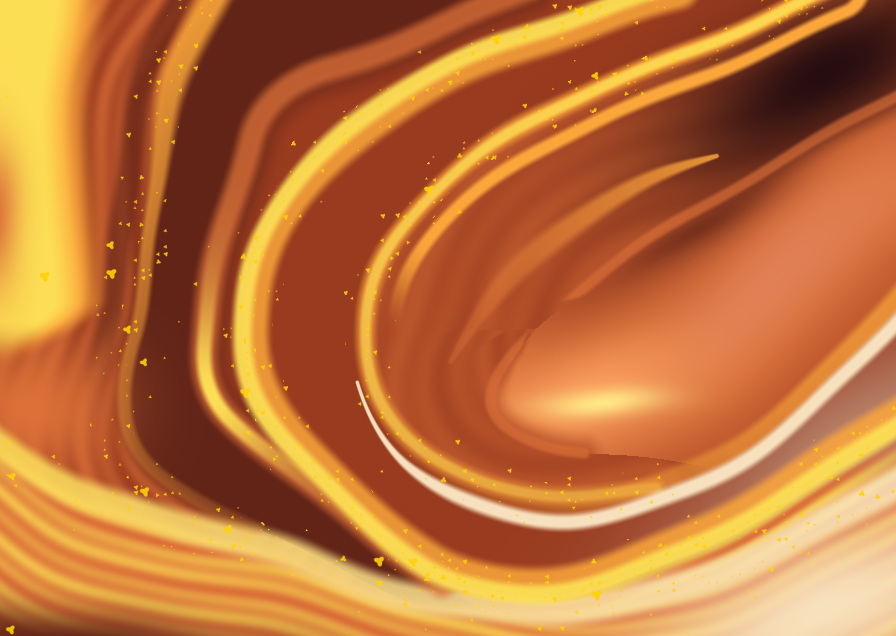
Reproduce this background procedurally as a WebGL 2 fragment shader.

```glsl
#version 300 es
precision highp float;
// Molten amber marble: nested glowing ribbons, a soft inner light and gold flecks.
uniform vec2 u_resolution;
out vec4 fragColor;

const vec3 CREAM = vec3(.97,.88,.74), YELLOW = vec3(.99,.87,.33), AMBER = vec3(.98,.65,.23),
  ORANGE = vec3(.86,.44,.22), RUST = vec3(.6,.23,.12), UMBER = vec3(.38,.14,.09),
  NIGHT = vec3(.15,.05,.06), MAUVE = vec3(.72,.52,.43), GOLD = vec3(1,.82,.03);

// Control points of the bands as x, y pairs in canvas heights
const float MAIN[18] = float[](1.06,1.02,.735,.92,.5,.77,.385,.577,.38,.384,.57,.18,.77,.045,1.1,.125,1.45,.36);
const float INNER[18] = float[](1.31,1.02,1.1,.92,.845,.825,.68,.705,.575,.56,.57,.41,.67,.275,.83,.21,1.03,.23);
const float RIM[18] = float[](.563,.4,.597,.31,.69,.225,.81,.182,.955,.182,1.1,.237,1.23,.31,1.34,.42,1.45,.54);
const float OUTER[18] = float[](.83,1.02,.625,.926,.413,.853,.37,.7,.322,.53,.316,.393,.414,.292,.55,.19,.7,.08);
const float LEFT[18] = float[](.34,1.02,.285,.91,.254,.8,.24,.65,.224,.52,.193,.41,.206,.292,.276,.228,.4,.17);
const float BASE[18] = float[](-.04,.33,.073,.243,.22,.186,.404,.15,.57,.08,.754,.04,.974,.044,1.195,.118,1.45,.265);

// Signed distance (left positive) and parameter on a quadratic arc
vec2 bezier(vec2 p, vec2 a, vec2 b, vec2 c) {
  vec2 u = 2.*(b - a), v = a - 2.*b + c, r, d;
  float t = clamp(dot(p - a, c - a)/dot(c - a, c - a), 0., 1.);
  for (int i = 0; i < 6; i++) {
    r = a + t*(u + t*v) - p;
    d = u + 2.*t*v;
    t = clamp(t - dot(r, d)/(dot(d, d) + 2.*abs(dot(r, v))), 0., 1.);
  }
  return vec2(length(r)*(d.x*r.y > d.y*r.x ? -1. : 1.), t);
}

// Chain of arcs: signed distance and position along it
vec2 curve(vec2 p, float k[18]) {
  vec2 best = vec2(9, 0), a = vec2(k[0], k[1]);
  for (int i = 2; i < 16; i += 2) {
    vec2 b = vec2(k[i], k[i + 1]), c = vec2(k[i + 2], k[i + 3]);
    if (i < 14) c = .5*(b + c);
    vec2 h = bezier(p, a, b, c);
    if (abs(h.x) < abs(best.x)) best = vec2(h.x, (float(i/2 - 1) + h.y)/7.);
    a = c;
  }
  return best;
}

// Smooth step that may run either way
float ramp(float a, float b, float x) {
  x = clamp((x - a)/(b - a), 0., 1.);
  return x*x*(3. - 2.*x);
}

float near(float d, float width) { return exp(-d*d/(width*width)); }
float hash(vec2 p) { return fract(sin(dot(p, vec2(127.1, 311.7)))*43758.5); }

void ribbon(inout vec3 col, float d, float width, vec3 tint, float strength) {
  col = mix(col, tint, strength*ramp(1., .3, abs(d)/width));
}

void glow(inout vec3 col, vec2 p, vec2 radii, float angle, vec3 tint) {
  float c = cos(angle), s = sin(angle);
  vec2 q = mat2(c, -s, s, c)*p/radii;
  col = mix(col, tint, exp(-dot(q, q)));
}

// Layered sines that follow a band
float strands(vec2 h, float freq) {
  float x = h.x*freq + 2.*sin(h.y*9.);
  return .5 + .25*(sin(x) + sin(x*2.3 + h.y*9.));
}

// One ragged fleck per cell, kept with the given chance
float flecks(vec2 p, float scale, float chance) {
  vec2 id = floor(p*scale);
  float k = hash(id + 7.), edge = scale/u_resolution.y;
  vec2 q = fract(p*scale) - .5 - .4*(vec2(k, hash(id + 3.)) - .5);
  float size = (.07 + .2*k*k)*(1. + .3*sin(3.*atan(q.y, q.x) + 6.*k));
  return step(hash(id), chance)*ramp(-edge, edge, size - length(q));
}

void main() {
  vec2 uv = gl_FragCoord.xy/u_resolution*vec2(1.41, 1);
  vec2 p = uv + .003*sin(uv.yx*23.);
  vec2 a = curve(p, MAIN), b = curve(p, INNER), w = curve(p, RIM);
  vec2 o = curve(p, OUTER), l = curve(p, LEFT), e = curve(p, BASE);
  vec2 f = bezier(p, vec2(1.125,.757), vec2(.83,.66), vec2(.708,.43));
  vec2 g = bezier(p, vec2(1.43,.86), vec2(.465,.345), vec2(.92,.29));

  // Dark body and warm pools
  vec3 col = mix(UMBER, RUST, ramp(-.01, .06, o.x));
  col = mix(col, mix(RUST, ORANGE, .7*strands(l, 75.)), ramp(.01, -.03, l.x));
  ribbon(col, l.x + .045, .03, UMBER, .6*ramp(.3, .5, p.y));
  glow(col, p - vec2(.05,.36), vec2(.13,.1), 0., ORANGE);
  glow(col, p - vec2(1.36,.3), vec2(.4,.12), .6, MAUVE);
  vec3 body = mix(RUST, ORANGE, .2 + .3*strands(b, 48.));
  col = mix(col, body, ramp(-.005, .02, min(b.x, w.x)));
  glow(col, p - vec2(1.3,.88), vec2(.28,.11), .5, NIGHT);
  ribbon(col, f.x, .005 + .022*sin(3.1*f.y), mix(AMBER, ORANGE, f.y), .85 - .5*f.y);

  // Glowing bulb
  vec3 core = mix(RUST, ORANGE, .35 + .65*near(w.x - .17, .13));
  glow(core, p - vec2(1.1,.66), vec2(.16,.045), .55, UMBER);
  glow(core, p - vec2(1.22,.56), vec2(.3,.07), .72, vec3(.88,.5,.33));
  glow(core, p - vec2(.93,.385), vec2(.16,.075), .3, vec3(.97,.6,.35));
  glow(core, p - vec2(.95,.367), vec2(.095,.022), .05, vec3(1,.9,.52));
  col = mix(col, core, ramp(-.01, .04, g.x)*ramp(0., .04, w.x));
  ribbon(col, g.x, .013, ORANGE, .65);

  // Flowing base
  float below = ramp(0., -.03, a.x)*ramp(.68, .85, p.x)*ramp(.4, .2, p.y);
  col = mix(col, mix(ORANGE, YELLOW, strands(a, 110.)), below);
  vec3 flow = mix(ORANGE, YELLOW, .7*strands(e, 95.));
  glow(flow, p - vec2(1.3,.04), vec2(.34,.11), .4, CREAM);
  glow(flow, p - vec2(.1,-.01), vec2(.4,.05), -.1, UMBER);
  col = mix(col, flow, ramp(.01, -.02, e.x));
  ribbon(col, e.x, .035, mix(YELLOW, CREAM, e.y), .85);

  // Pale mass on the left
  float mass = p.x - (.14 + .012*sin(p.y*14.))*ramp(.4, .53, p.y);
  vec3 pale = mix(AMBER, YELLOW, ramp(-.01, -.07, mass));
  glow(pale, p - vec2(-.01,.66), vec2(.04,.11), 0., ORANGE);
  col = mix(col, pale, ramp(.025, -.035, mass)*ramp(.41, .5, p.y));

  // Bright ribbons
  ribbon(col, l.x, .016 + .02*ramp(.4, 0., l.y), AMBER, .9 - .7*l.y);
  ribbon(col, o.x, .03, ORANGE, .75);
  ribbon(col, o.x, .017, YELLOW, near(o.y - .66, .16));
  ribbon(col, a.x - .018, .028, AMBER, .85);
  ribbon(col, a.x + .004, .022, YELLOW, .95);
  ribbon(col, b.x - .045, .016, AMBER, ramp(.58, .4, b.y));
  ribbon(col, b.x, .022, AMBER, 1. - .5*b.y);
  ribbon(col, b.x, .012, YELLOW, .9 - .5*b.y);
  ribbon(col, w.x - .024, .022, AMBER, .75*w.y);
  ribbon(col, w.x, .004 + .014*ramp(0., .3, w.y), CREAM, 1.);

  // Scattered gold
  float chance = .4*near(a.x, .03) + .3*near(b.x, .03) + .3*near(l.x + .02, .035) + .2*near(e.x, .04);
  float spark = max(flecks(uv, 38., .5*chance), flecks(uv + .37, 85., .7*chance));
  fragColor = vec4(mix(col, GOLD, .9*spark), 1);
}
```
